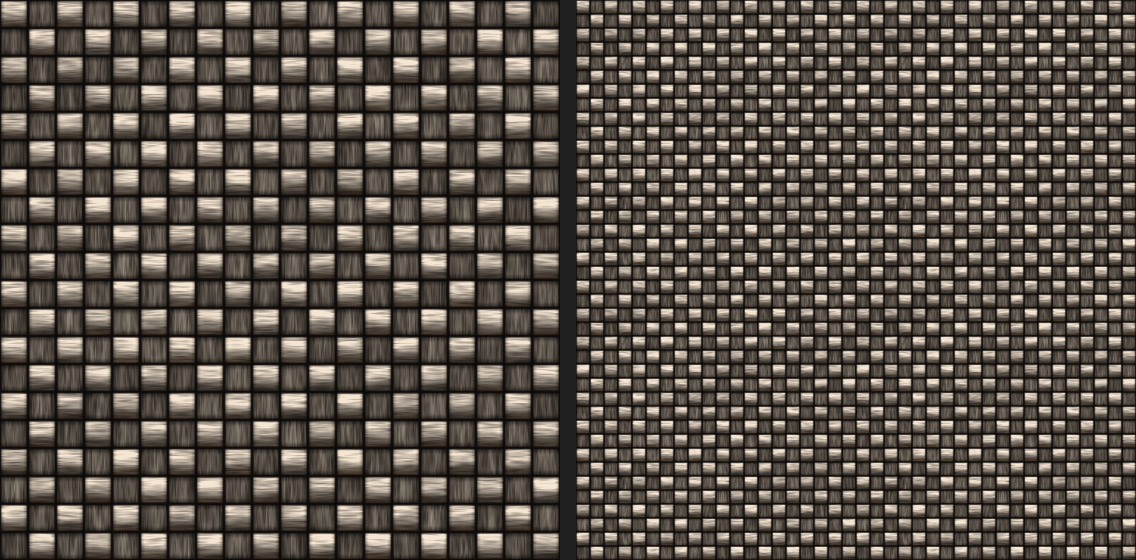
Left: one tile. Right: repeated 2 by 2.
Give the GLSL for this texture, as a Shadertoy shader.

```glsl
// Plain basket weave of 20 by 20 cells: pale horizontal strips alternate with
// dark vertical ones. Each cell has its own stretched cellular fibre noise,
// seeded by the wrapped cell index, and is rounded and shaded at its rims.

float hash(vec2 p) {
    vec3 q = fract(vec3(p.xyx) * 0.1031);
    q += dot(q, q.yzx + 33.33);
    return fract((q.x + q.y) * q.z);
}

float valueNoise(vec2 p) {
    vec2 i = floor(p), f = fract(p);
    f = f * f * (3.0 - 2.0 * f);
    return mix(mix(hash(i), hash(i + vec2(1, 0)), f.x),
               mix(hash(i + vec2(0, 1)), hash(i + vec2(1, 1)), f.x), f.y);
}

// Streaks run along p.x; p spans 0 to 1 within one cell.
float fibres(vec2 p, vec2 seed) {
    float broad = valueNoise(p * vec2(1.2, 8.0) + seed);
    float fine = valueNoise(p * vec2(2.0, 19.0) + seed + 17.0);
    float hair = valueNoise(p * vec2(3.0, 31.0) + seed + 53.0);
    return 0.35 * broad + 0.42 * fine + 0.23 * hair;
}

void mainImage(out vec4 fragColor, in vec2 fragCoord) {
    vec2 grid = fragCoord / iResolution.xy * 20.0;
    vec2 cell = mod(floor(grid), 20.0);
    vec2 p = fract(grid);
    bool horizontal = mod(cell.x + cell.y, 2.0) > 0.5;

    // x runs along the strip, y across it
    vec2 strip = horizontal ? p : p.yx;
    vec2 rim = min(strip, 1.0 - strip);
    float grain = fibres(strip, cell * 41.0 + 7.0);
    float wear = 0.9 + 0.2 * hash(cell + 91.0);

    float light;
    if (horizontal) {
        // Lit from above, with the highlight in the upper third
        float glow = smoothstep(0.08, 0.76, strip.y)
                   * (1.0 - 0.3 * smoothstep(0.82, 1.0, strip.y));
        light = (0.23 + 0.62 * glow) * (0.5 + 1.02 * grain);
        light *= mix(0.62, 1.0, smoothstep(0.0, 0.2, rim.x));
    } else {
        // Rounded, darker strip that dips under its neighbours at both ends
        float bend = 2.0 * strip.y - 1.0;
        light = 0.37 * (1.0 - 0.45 * bend * bend) * (0.35 + 1.3 * grain);
        light *= mix(0.5, 1.0, smoothstep(0.0, 0.26, rim.x));
    }

    // Dark gaps between the strips
    float gap = smoothstep(0.0, 0.085, rim.x) * smoothstep(0.0, 0.1, rim.y);
    light = mix(0.045, light * wear, gap);

    // Warm brown in the shade, cream in the light
    vec3 tint = mix(vec3(1.0, 0.88, 0.77), vec3(1.0, 0.93, 0.85),
                    smoothstep(0.1, 0.6, light));
    float brown = horizontal ? 1.0 - smoothstep(0.08, 0.3, strip.y) : 0.0;
    tint *= mix(vec3(1.0), vec3(1.08, 0.95, 0.84), brown * hash(cell + 29.0));

    fragColor = vec4(min(light * tint, vec3(0.96, 0.9, 0.83)), 1.0);
}
```
